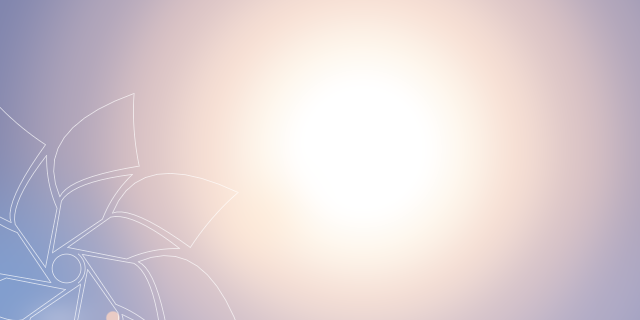
Reproduce this background procedurally as a WebGL 1 fragment shader.

```glsl
precision highp float;
uniform vec2 u_resolution;

#define SUN_POS vec2(1.133, 0.535)
#define WARM_POS vec2(0.81, 0.31)
#define HUB_POS vec2(0.208, 0.161)
#define HUB_RADIUS 0.045
#define ARC_RADIUS 0.058
#define BLADES 8.0
#define LINE_HALF_WIDTH 0.0012
#define LINE_OPACITY 0.72
#define CURVE_STEPS 10

const float TAU = 6.2831853;

vec2 rotate(vec2 p, float a) {
  float c = cos(a), s = sin(a);
  return vec2(c * p.x - s * p.y, s * p.x + c * p.y);
}

float segmentDist(vec2 p, vec2 a, vec2 b) {
  vec2 ab = b - a;
  float t = clamp(dot(p - a, ab) / dot(ab, ab), 0.0, 1.0);
  return length(p - a - ab * t);
}

// Distance to a quadratic curve, split into short segments
float curveDist(vec2 p, vec2 a, vec2 ctrl, vec2 b) {
  float d = 10.0;
  vec2 prev = a;
  for (int i = 1; i <= CURVE_STEPS; i++) {
    float t = float(i) / float(CURVE_STEPS);
    vec2 next = mix(mix(a, ctrl, t), mix(ctrl, b, t), t);
    d = min(d, segmentDist(p, prev, next));
    prev = next;
  }
  return d;
}

// Outline of one blade: an outer leaf and the inner fold below it
float bladeDist(vec2 p) {
  vec2 tip = vec2(0.211, 0.547);
  vec2 root = vec2(-0.021, 0.224);
  vec2 corner = vec2(0.227, 0.320);
  float leaf = curveDist(p, tip, vec2(-0.110, 0.432), root);
  leaf = min(leaf, curveDist(p, root, vec2(0.005, 0.284), corner));
  leaf = min(leaf, curveDist(p, corner, vec2(0.203, 0.435), tip));

  vec2 base = vec2(-0.044, 0.049);
  vec2 bend = vec2(-0.016, 0.211);
  vec2 foldTip = vec2(0.206, 0.294);
  vec2 joint = vec2(0.112, 0.154);
  float fold = segmentDist(p, base, bend);
  fold = min(fold, curveDist(p, bend, vec2(0.021, 0.271), foldTip));
  fold = min(fold, curveDist(p, foldTip, vec2(0.143, 0.234), joint));
  fold = min(fold, segmentDist(p, joint, base));
  return min(leaf, fold);
}

// Blades repeated around the hub, plus the hub rings
float pinwheelDist(vec2 p) {
  float stepAngle = TAU / BLADES;
  float middle = 1.45;
  float sector = floor((atan(p.y, p.x) - middle) / stepAngle + 0.5);
  float d = abs(length(p) - HUB_RADIUS);
  for (int i = -1; i <= 1; i++) {
    d = min(d, bladeDist(rotate(p, -(sector + float(i)) * stepAngle)));
  }
  if (abs(atan(p.y, p.x)) < 0.9) d = min(d, abs(length(p) - ARC_RADIUS));
  return d;
}

// Sun glow fading from white through peach and mauve to slate blue
vec3 skyColor(vec2 p) {
  float r = length(p - SUN_POS);
  vec3 col = mix(vec3(1.0), vec3(0.995, 0.965, 0.925), smoothstep(0.17, 0.35, r));
  col = mix(col, vec3(0.970, 0.880, 0.835), smoothstep(0.29, 0.50, r));
  col = mix(col, vec3(0.850, 0.760, 0.770), smoothstep(0.44, 0.73, r));
  col = mix(col, vec3(0.710, 0.660, 0.735), smoothstep(0.67, 0.91, r));
  col = mix(col, vec3(0.500, 0.520, 0.680), smoothstep(0.84, 1.26, r));

  // Cool haze along the bottom, strongest in the left corner
  float low = 1.0 - smoothstep(0.0, 0.5, p.y);
  col = mix(col, vec3(0.69, 0.71, 0.86), 0.35 * low * smoothstep(0.3, 1.0, r));
  float corner = 1.0 - smoothstep(0.0, 0.55, length(p - vec2(0.0, 0.08)));
  col = mix(col, vec3(0.49, 0.63, 0.83), 0.75 * corner);

  // Faint cream spot beside the sun
  vec2 w = (p - WARM_POS) / 0.13;
  return mix(col, vec3(1.0, 0.92, 0.84), 0.5 * exp(-dot(w, w)));
}

void main() {
  float px = 1.0 / u_resolution.y;
  vec2 p = gl_FragCoord.xy * px;
  vec3 col = skyColor(p);

  // Pale blur and small peach bead at the lower edge
  vec2 blur = (p - vec2(0.18, 0.0)) / vec2(0.10, 0.06);
  col = mix(col, vec3(0.86, 0.86, 0.92), 0.35 * exp(-dot(blur, blur)));
  float bead = length(p - vec2(0.353, 0.006)) - 0.021;
  col = mix(col, vec3(0.96, 0.82, 0.77), 0.85 * (1.0 - smoothstep(-px, px, bead)));

  // Fine white line drawing
  float d = pinwheelDist(p - HUB_POS);
  float line = clamp((LINE_HALF_WIDTH - d) / px + 0.5, 0.0, 1.0);
  col = mix(col, vec3(1.0), LINE_OPACITY * line);

  gl_FragColor = vec4(col, 1.0);
}
```
